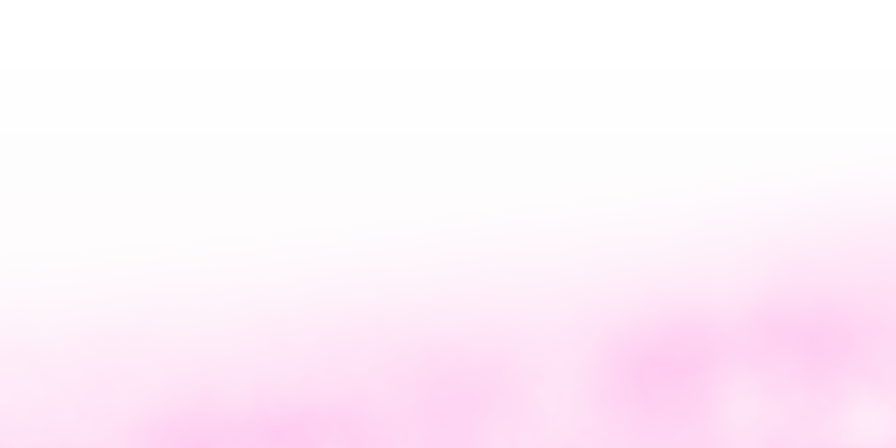
Write a Shadertoy shader that draws this background.

```glsl
float hash(vec2 p) {
    return fract(sin(dot(p, vec2(127.1, 311.7))) * 43758.5453);
}

float noise(vec2 p) {
    vec2 i = floor(p), f = fract(p);
    f = f * f * (3.0 - 2.0 * f);
    return mix(mix(hash(i), hash(i + vec2(1, 0)), f.x),
               mix(hash(i + vec2(0, 1)), hash(i + vec2(1, 1)), f.x), f.y);
}

float fbm(vec2 p) {
    float sum = 0.0, amplitude = 0.5;
    for (int i = 0; i < 5; i++) {
        sum += amplitude * noise(p);
        p = mat2(1.6, 1.2, -1.2, 1.6) * p + 7.3;
        amplitude *= 0.5;
    }
    return sum;
}

// Soft round puff with a Gaussian falloff
float puff(vec2 p, vec2 center, vec2 radius) {
    vec2 q = (p - center) / radius;
    return exp(-dot(q, q));
}

void mainImage(out vec4 fragColor, in vec2 fragCoord) {
    vec2 p = fragCoord / iResolution.xy * vec2(2.0, 1.0);

    // Fog bank whose upper edge rises to the right
    float fogTop = 0.47 + 0.07 * p.x + 0.03 * p.x * p.x;
    float fog = 0.60 * smoothstep(0.0, 0.56, fogTop - p.y);

    // Gently warped positions give the puffs ragged outlines
    vec2 w = p + 0.10 * (vec2(fbm(p * 7.0), fbm(p * 7.0 + 19.0)) - 0.48);

    // Dense pink puffs
    float dense = 0.28 * puff(w, vec2(1.50, 0.18), vec2(0.14, 0.13))
                + 0.20 * puff(w, vec2(1.78, 0.25), vec2(0.13, 0.10))
                + 0.26 * puff(w, vec2(0.70, 0.02), vec2(0.18, 0.08))
                + 0.20 * puff(w, vec2(0.43, 0.01), vec2(0.12, 0.07))
                + 0.16 * puff(w, vec2(1.01, 0.15), vec2(0.14, 0.11))
                + 0.10 * puff(w, vec2(1.92, 0.36), vec2(0.20, 0.13));

    // Pale gaps between them
    float gaps = 0.30 * puff(w, vec2(1.93, 0.06), vec2(0.09, 0.06))
               + 0.16 * puff(w, vec2(1.68, 0.08), vec2(0.10, 0.08))
               + 0.10 * puff(w, vec2(1.25, 0.08), vec2(0.13, 0.10))
               + 0.08 * puff(w, vec2(0.05, 0.03), vec2(0.20, 0.10));

    // Cloudy mottling and finer wisps grow with the fog
    float mottle = fog * (0.38 * (fbm(p * 8.0 + 3.0) - 0.48)
                        + 0.16 * (fbm(p * 26.0 + 11.0) - 0.48));
    float density = clamp(fog + dense - gaps + mottle, 0.0, 1.0);

    // Off-white sky beneath the pink
    vec3 sky = mix(vec3(0.996, 0.988, 0.992), vec3(1.0), smoothstep(0.4, 1.0, p.y));
    vec3 pink = vec3(0.998, 0.77, 0.932);
    fragColor = vec4(mix(sky, pink, density), 1.0);
}
```
